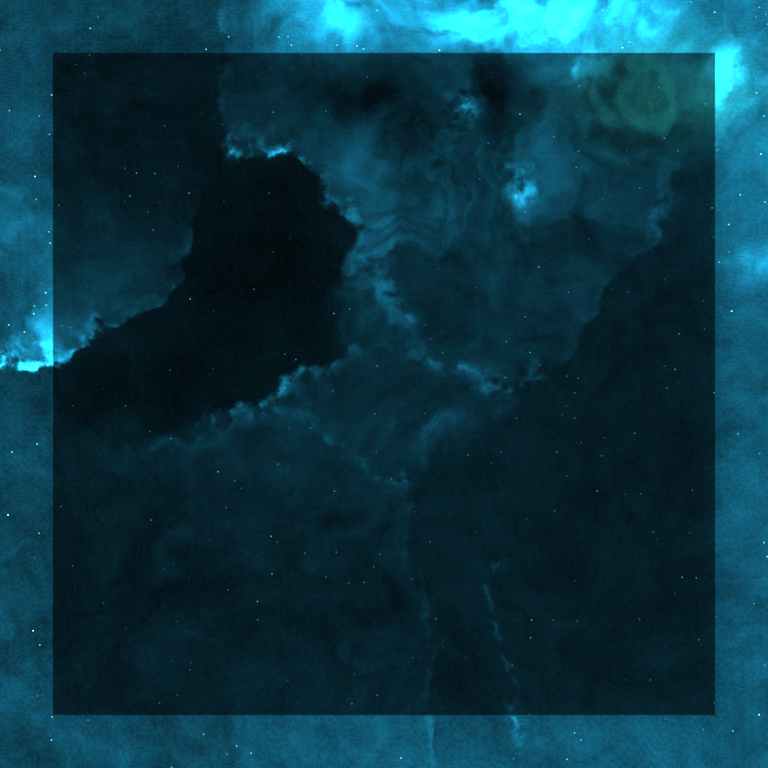
Write a Shadertoy shader that draws this background.

```glsl
// A teal nebula with glowing cloud rims and stars, dimmed under a square panel.

float hash(vec2 p) {
    return fract(sin(dot(p, vec2(127.1, 311.7))) * 43758.5453);
}

float noise(vec2 p) {
    vec2 i = floor(p), f = fract(p);
    f = f * f * (3.0 - 2.0 * f);
    return mix(mix(hash(i), hash(i + vec2(1, 0)), f.x),
               mix(hash(i + vec2(0, 1)), hash(i + vec2(1, 1)), f.x), f.y);
}

float fbm(vec2 p) {
    float sum = 0.0, amp = 0.5;
    for (int i = 0; i < 6; i++) {
        sum += amp * noise(p);
        p = mat2(1.6, 1.2, -1.2, 1.6) * p + 7.3;
        amp *= 0.5;
    }
    return sum;
}

// Soft elliptical glow: centre, then radii
float blob(vec2 p, float x, float y, float rx, float ry) {
    vec2 q = (p - vec2(x, y)) / vec2(rx, ry);
    return exp(-dot(q, q));
}

// Thin glow along the segment from a to b
float strand(vec2 p, vec2 a, vec2 b, float width) {
    vec2 e = b - a;
    float t = clamp(dot(p - a, e) / dot(e, e), 0.0, 1.0);
    return exp(-length(p - a - e * t) / width);
}

// Signed distance to a closed cloud outline, negative inside
float outline(vec2 p, vec2 v[10]) {
    float d = 9.0, side = 1.0;
    for (int i = 0, j = 9; i < 10; j = i, i++) {
        vec2 e = v[j] - v[i], w = p - v[i];
        d = min(d, length(w - e * clamp(dot(w, e) / dot(e, e), 0.0, 1.0)));
        bvec3 c = bvec3(p.y >= v[i].y, p.y < v[j].y, e.x * w.y > e.y * w.x);
        if (all(c) || all(not(c))) side = -side;
    }
    return side * d;
}

// Lays a cloud with a lit rim over the light behind it
float cover(float behind, float d, float body, float rim, float softness) {
    float lit = body + rim * (exp(-abs(d) / 0.007) + 0.25 * exp(-abs(d) / 0.03));
    return mix(lit, behind, smoothstep(-softness, softness, d));
}

float stars(vec2 p, float cells) {
    vec2 id = floor(p * cells);
    vec2 pos = 0.2 + 0.6 * vec2(hash(id + 3.1), hash(id + 8.7));
    float d = length(fract(p * cells) - pos) / cells;
    return step(0.93, hash(id)) * hash(id + 1.9) * smoothstep(0.002, 0.0005, d);
}

void mainImage(out vec4 fragColor, in vec2 fragCoord) {
    vec2 uv = fragCoord / iResolution.xy;

    // Turbulent warp and cloud textures
    vec2 swirl = vec2(fbm(uv * 7.0), fbm(uv * 7.0 + 31.0)) - 0.49;
    vec2 fine = vec2(fbm(uv * 26.0 + 5.0), fbm(uv * 26.0 + 57.0)) - 0.49;
    vec2 p = uv + 0.06 * swirl + 0.05 * fine;
    float smoke = smoothstep(0.2, 0.8, fbm(uv * 6.0 + 3.5 * swirl + 12.0));
    float wisps = smoothstep(0.25, 0.75, fbm(mat2(0.8, -0.6, 0.6, 0.8) * p * vec2(13, 19) + 4.0 * swirl));
    float sparkle = 1.9 * smoothstep(0.28, 0.75, fbm(uv * 65.0));

    // Dark space with a deeper hollow
    float light = 0.30 + 0.08 * smoke - 0.18 * blob(p, 0.33, 0.66, 0.14, 0.16)
                - 0.13 * blob(p, 0.17, 0.49, 0.18, 0.06) + 0.25 * blob(p, 1.03, 0.84, 0.12, 0.16);

    // Upper left cloud
    float d = outline(p, vec2[10](vec2(0.29, 1.1), vec2(0.265, 0.85), vec2(0.245, 0.74),
        vec2(0.24, 0.65), vec2(0.195, 0.594), vec2(0.137, 0.594), vec2(0.13, 0.547),
        vec2(0.065, 0.535), vec2(-0.1, 0.51), vec2(-0.1, 1.1)));
    float body = 0.24 + 0.22 * smoke + 0.26 * blob(p, 0.14, 0.64, 0.11, 0.08)
               + 0.6 * wisps * blob(p, 0.04, 0.56, 0.12, 0.04);
    float rim = 1.5 * blob(p, 0.03, 0.54, 0.13, 0.05) + 0.4 * blob(p, 0.21, 0.62, 0.06, 0.07);
    light = cover(light, d, body, rim * sparkle, 0.006 + 0.05 * smoothstep(0.7, 0.9, uv.y));

    // Central cloud and its right lobe
    d = outline(p, vec2[10](vec2(0.27, 1.1), vec2(0.295, 0.79), vec2(0.37, 0.785),
        vec2(0.465, 0.71), vec2(0.43, 0.56), vec2(0.69, 0.50), vec2(0.77, 0.62),
        vec2(0.855, 0.69), vec2(0.865, 0.78), vec2(1.1, 0.92)));
    body = 0.33 + 0.22 * smoke + 0.60 * wisps * blob(p, 0.60, 0.77, 0.22, 0.10)
         + 0.65 * wisps * blob(p, 0.49, 0.65, 0.04, 0.09) + 0.6 * wisps * blob(p, 0.86, 0.88, 0.11, 0.06);
    body -= 0.36 * blob(p, 0.47, 0.86, 0.06, 0.035) + 0.33 * blob(p, 0.53, 0.81, 0.05, 0.04)
          + 0.30 * blob(p, 0.63, 0.88, 0.03, 0.05);
    body += sparkle * (0.8 * blob(p, 0.68, 0.755, 0.025, 0.018) + 0.8 * blob(p, 0.59, 0.86, 0.018, 0.025)
          + 0.4 * blob(p, 0.50, 0.62, 0.02, 0.03));
    rim = 0.12 + 1.6 * blob(p, 0.33, 0.79, 0.06, 0.04) + 0.6 * blob(p, 0.43, 0.74, 0.07, 0.06)
        + 0.35 * blob(p, 0.86, 0.72, 0.04, 0.06);
    light = cover(light, d, max(body, 0.18), rim * sparkle,
        0.008 + 0.07 * smoothstep(0.84, 0.95, uv.x) + 0.05 * blob(uv, 0.44, 0.58, 0.05, 0.05));

    // Lower cloud below the crest
    d = outline(p, vec2[10](vec2(-0.1, 0.40), vec2(0.255, 0.437), vec2(0.34, 0.495),
        vec2(0.41, 0.54), vec2(0.51, 0.565), vec2(0.66, 0.485), vec2(0.53, 0.37),
        vec2(0.57, 0.19), vec2(0.555, -0.1), vec2(-0.1, -0.1)));
    body = 0.27 + 0.17 * smoke + 0.10 * blob(p, 0.40, 0.44, 0.25, 0.12)
         + 0.7 * wisps * blob(p, 0.56, 0.435, 0.06, 0.03);
    rim = 0.16 * smoothstep(0.1, 0.3, uv.x) + 1.0 * blob(p, 0.33, 0.49, 0.11, 0.07);
    light = cover(light, d, body, rim * sparkle, 0.009
        + 0.06 * smoothstep(0.28, 0.16, uv.x) + 0.05 * blob(uv, 0.61, 0.42, 0.07, 0.06));

    // Thin glowing strands
    light += sparkle * (0.35 * strand(p, vec2(0.54, 0.56), vec2(0.65, 0.49), 0.010)
           + 0.5 * strand(p, vec2(0.65, 0.485), vec2(0.70, 0.50), 0.006)
           + 0.28 * strand(p, vec2(0.397, 0.473), vec2(0.456, 0.408), 0.005)
           + 0.28 * strand(p, vec2(0.456, 0.408), vec2(0.53, 0.362), 0.005)
           + 0.25 * strand(p, vec2(0.647, 0.277), vec2(0.652, 0.167), 0.004)
           + 0.25 * strand(p, vec2(0.652, 0.167), vec2(0.68, 0.04), 0.004));

    // Brilliant top, side glows and lighter margins
    light += (0.45 + wisps) * (0.9 * blob(p, 0.42, 1.0, 0.055, 0.07) + 1.5 * blob(p, 0.69, 0.99, 0.13, 0.05)
           + 1.2 * blob(p, 0.73, 0.92, 0.04, 0.022) + 0.5 * blob(p, 0.95, 0.91, 0.03, 0.025)
           + 0.35 * blob(p, 1.0, 0.67, 0.04, 0.025));
    vec2 offset = abs(uv - 0.5);
    float margin = max(offset.x, offset.y);
    light += smoothstep(0.39, 0.48, margin) * (0.04 + 0.09 * smoothstep(0.4, 0.9, uv.x));
    light *= 0.78 + 0.45 * fbm(uv * 45.0 + 6.0 * swirl);
    light += 0.09 * (noise(uv * 380.0) - 0.5);

    // Cyan tint, greener at the upper right, with stars
    vec3 colour = max(light, 0.1) * vec3(0.14, 0.77, 1.0);
    colour *= mix(vec3(1), vec3(1.4, 1.1, 0.87), blob(p, 0.86, 0.88, 0.12, 0.06));
    colour += (stars(uv, 38.0) + 0.6 * stars(uv + 0.37, 61.0)) * vec3(0.7, 1.0, 1.1);

    // Square dimming panel
    float px = 1.0 / iResolution.y;
    colour *= mix(0.43, 1.0, smoothstep(-px, px, margin - 0.431));
    fragColor = vec4(min(colour, 1.0), 1.0);
}
```
